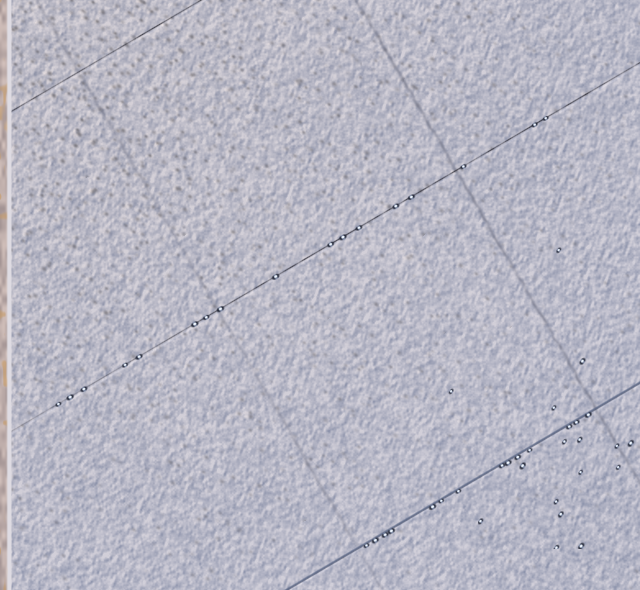
Give the GLSL for this texture, as a WebGL 1 fragment shader.

```glsl
precision highp float;
// Pale blue-grey stucco panels with slanted square joints, water beads and a light left trim.
uniform vec2 u_resolution;

float hash(vec2 c) {
  return fract(sin(dot(c, vec2(127.1, 311.7))) * 43758.5453);
}

float noise(vec2 p) {
  vec2 i = floor(p), f = fract(p);
  f = f * f * (3.0 - 2.0 * f);
  return mix(mix(hash(i), hash(i + vec2(1.0, 0.0)), f.x),
             mix(hash(i + vec2(0.0, 1.0)), hash(i + 1.0), f.x), f.y);
}

// Anti-aliased coverage of a shape at signed distance d
float fill(float d, float px) {
  return 1.0 - smoothstep(-px, px, d);
}

// Short steep dabs of plaster
float stucco(vec2 p) {
  vec2 s = vec2(dot(p, vec2(0.94, -0.34)), dot(p, vec2(0.34, 0.94)));
  return 0.50 * noise(s * vec2(150.0, 95.0)) + 0.50 * noise(s * vec2(240.0, 165.0) + 31.0);
}

// Droplet with dark ends and a bright core
vec3 addBead(vec3 col, vec2 o, float r, float px) {
  float rim = fill(length(o * vec2(0.75, 1.15)) - r, px);
  float core = fill(length((o - vec2(0.0003, 0.0004)) * vec2(0.85, 1.2)) - r * 0.45, px * 0.8);
  vec3 rimCol = mix(vec3(0.48, 0.53, 0.64), vec3(0.12, 0.14, 0.20), smoothstep(0.1, 0.9, abs(o.x) / r));
  col = mix(col, rimCol, 0.9 * rim);
  return mix(col, vec3(0.94, 0.97, 1.0), core);
}

void main() {
  float px = 1.0 / u_resolution.y;
  vec2 p = gl_FragCoord.xy * px;
  // Panel axes: q.x runs along the joints, q.y across them
  vec2 q = vec2(dot(p, vec2(0.8626, 0.5059)), dot(p, vec2(-0.5059, 0.8626)));
  float corner = clamp(1.15 - length((p - vec2(0.0, 1.0)) * vec2(0.9, 1.1)), 0.0, 1.0);

  // Plaster relief, lit from one side, over faint cool patches
  float relief = stucco(p);
  float slope = relief - stucco(p + vec2(-0.003, 0.004));
  float patches = noise(p * 7.0 + 3.0) * 0.5 + noise(p * 24.0) * 0.5;
  float tone = 0.635 + (relief - 0.5) * 0.74 + slope * 0.48 + (patches - 0.5) * 0.13;
  tone += (noise(p * 360.0) - 0.5) * 0.26 - 0.04 * smoothstep(0.55, 1.1, p.x);
  vec3 col = mix(vec3(0.555, 0.58, 0.675), vec3(0.82, 0.81, 0.85), clamp(tone, 0.0, 1.0));
  col += vec3(0.016, 0.007, -0.008) * corner;

  // Warm grey pits, densest toward the upper left
  for (int i = 0; i < 3; i++) {
    float k = float(i);
    vec2 g = mat2(0.8, 0.6, -0.6, 0.8) * p / (0.021 + 0.003 * k) + k * 17.3;
    vec2 id = floor(g);
    vec2 o = fract(g) - 0.25 - 0.5 * vec2(hash(id + 4.1), hash(id + 8.7));
    float present = step(hash(id + 2.3), 0.10 + 0.45 * corner);
    float depth = present * (0.15 + 0.55 * hash(id + 6.9)) * (0.5 + 0.5 * corner);
    float pit = exp(-dot(o * o, vec2(36.0, 62.0)));
    vec2 rim = o - vec2(-0.2, -0.18);
    col = mix(col, vec3(0.41, 0.40, 0.42), pit * depth);
    col += vec3(0.10, 0.08, 0.05) * exp(-dot(rim, rim) * 45.0) * depth;
  }

  // Soft ragged cross seams, the left one weaker
  float seamId = floor((q.x - 0.559) / 0.4677 + 0.5);
  float seam = abs(q.x - 0.559 - seamId * 0.4677 + 0.003 * (noise(q * 75.0) - 0.5));
  float seamAmount = seamId > 0.5 ? 0.62 : 0.24 + 0.28 * noise(p * 13.0 + 5.0);
  seamAmount *= step(-0.5, seamId) * (0.4 + 0.75 * noise(q * 120.0));
  col = mix(col, vec3(0.46, 0.47, 0.54), seamAmount * exp(-seam * seam / 0.00001));

  // Crisp long joints, the lowest one broader and bluer
  float rowId = floor((q.y - 0.2223) / 0.4677 + 0.5);
  float across = q.y - 0.2223 - rowId * 0.4677;
  float low = step(rowId, -0.5);
  float jointTone = mix(0.35 + 0.6 * noise(vec2(q.x * 85.0, rowId)), 0.85, low);
  jointTone *= rowId == 0.0 ? mix(0.4, 1.0, smoothstep(0.05, 0.5, p.x)) : 1.0;
  vec3 jointCol = mix(vec3(0.13, 0.13, 0.17), vec3(0.36, 0.41, 0.53), low);
  col += 0.05 * fill(abs(across + 0.004) - 0.0012, px);
  col = mix(col, jointCol, jointTone * fill(abs(across) - mix(0.0008, 0.0016, low), px));
  col = mix(col, vec3(0.20, 0.22, 0.30), 0.4 * low * fill(abs(across + 0.0014) - 0.0005, px));

  // Beads in evenly spaced clusters: pairs on the middle joint, fours on the lowest
  float along = q.x - mix(0.1247, 0.0648, low) + 0.0666;
  float clusterId = floor(along / 0.1333);
  float inCluster = along - (clusterId + 0.5) * 0.1333;
  float beadRow = step(rowId, 0.5) * step(mix(0.08, 0.61, low), p.x) * step(p.x, mix(0.95, 1.07, low));
  for (int j = 0; j < 4; j++) {
    float n = float(j);
    vec2 seed = vec2(clusterId + 11.0 * low, n);
    float place = mix((n - 0.5) * 0.027, (n - 1.5) * 0.018, low) + (hash(seed + 3.0) - 0.5) * 0.008;
    float chance = mix(n < 1.5 ? 0.92 : 0.4 * step(n, 2.5), 0.92, low);
    float shown = beadRow * step(hash(seed + 9.0), chance);
    vec2 o = vec2(inCluster - place, across + 0.0008 + low * (0.002 + 0.002 * hash(seed)));
    if (shown > 0.5) col = addBead(col, o, 0.0036 + 0.0014 * hash(seed + 5.0), px);
  }

  // Loose drops, mostly in the lower right panel
  vec2 dropId = floor(p / 0.046);
  vec2 jitter = 0.2 + 0.6 * vec2(hash(dropId + 1.7), hash(dropId + 5.2));
  float below = step(q.y, -0.26) * step(0.81, p.x) * step(0.07, p.y);
  float between = step(-0.235, q.y) * step(q.y, 0.2) * step(0.7, p.x);
  if (hash(dropId + 12.4) < 0.42 * below + 0.05 * between) {
    vec2 o = (fract(p / 0.046) - jitter) * 0.046;
    o = vec2(dot(o, vec2(0.6, 0.8)), dot(o, vec2(-0.8, 0.6)));
    col = addBead(col, o, 0.0034 + 0.0016 * hash(dropId + 3.3), px);
  }

  // Tan edge strip with ochre flecks, then the pale trim
  float fleck = noise(p * vec2(160.0, 65.0));
  vec3 strip = mix(vec3(0.64, 0.58, 0.58), vec3(0.82, 0.75, 0.73), fleck);
  float ochre = smoothstep(0.7, 0.95, noise(p * vec2(130.0, 60.0) + 19.0));
  strip = mix(strip, vec3(0.78, 0.60, 0.38), 0.6 * ochre);
  col = mix(col, vec3(0.87, 0.86, 0.885), fill(p.x - 0.0195, px));
  col = mix(col, strip, fill(p.x - 0.0120, px * 1.3));

  gl_FragColor = vec4(clamp(col, 0.0, 1.0), 1.0);
}
```
